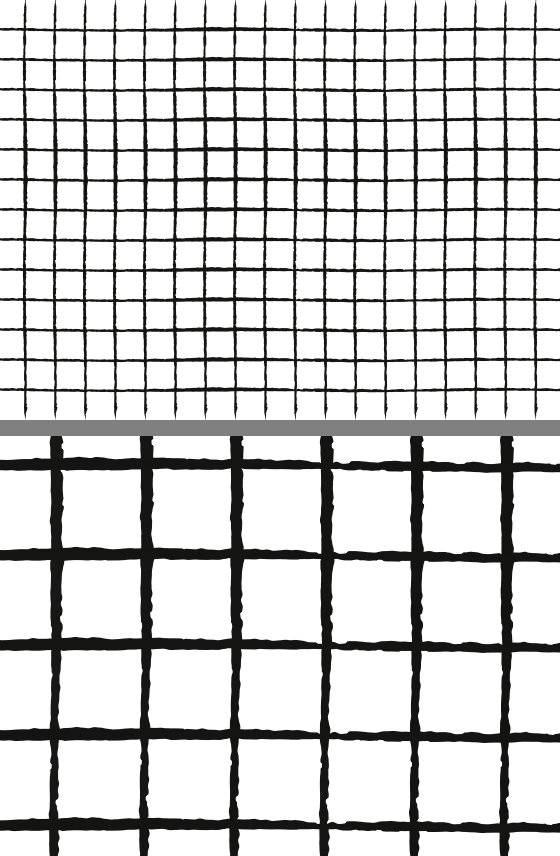
Top: the whole. Bottom: its middle third, enlarged.
This pattern is drawn by a WebGL 1 fragment shader. Its source:

```glsl
precision highp float;

// A hand-inked grid: 18 vertical and 13 horizontal brush strokes on white.
// Each direction repeats one stroke whose centre sways, whose width swells
// in places, and whose two edges are roughened separately by value noise.

uniform vec2 u_resolution;

// Lengths are in canvas heights.
const float PITCH = 0.07148;
const float FIRST_COLUMN = 0.0594;
const float FIRST_ROW = 0.0712;
const float LAST_COLUMN_INDEX = 17.0;
const float LAST_ROW_INDEX = 12.0;
const vec3 PAPER = vec3(1.0);
const vec3 INK = vec3(0.08, 0.08, 0.073);

float hash(float n) {
  n = fract(n * 0.1031);
  n *= n + 33.33;
  n *= n + n;
  return fract(n);
}

float noise(float x) {
  float cell = floor(x);
  float f = fract(x);
  return mix(hash(cell), hash(cell + 1.0), f * f * (3.0 - 2.0 * f));
}

// Smooth swelling of a stroke around one place along it.
float bump(float along, float centre, float spread) {
  float d = (along - centre) / spread;
  return exp(-d * d);
}

// Number of the nearest line in a row of evenly spaced lines.
float nearestLine(float x, float first, float lastIndex) {
  return clamp(floor((x - first) / PITCH + 0.5), 0.0, lastIndex);
}

// Ragged edge offset: broad ripples, fine bristle marks and rare nicks.
float raggedEdge(float along, float seed, float roughness) {
  float ripple = noise(along * 65.0 + seed) - 0.5;
  float bristle = noise(along * 210.0 + seed * 1.7) - 0.5;
  float nick = smoothstep(0.78, 0.95, noise(along * 110.0 + seed * 2.3));
  return roughness * (ripple + 0.7 * bristle - 0.8 * nick);
}

// Ink coverage of a stroke; across is the signed distance to its centre.
float stroke(float across, float along, float halfWidth, float seed,
             vec2 roughness, float pixel) {
  float lower = halfWidth + raggedEdge(along, seed, roughness.x);
  float upper = halfWidth + raggedEdge(along, seed + 57.0, roughness.y);
  float edge = min(across + lower, upper - across);
  return clamp(edge / pixel + 0.5, 0.0, 1.0);
}

float columnHalfWidth(float y) {
  float width = 0.0062 + 0.0036 * bump(y, 0.59, 0.13)
              + 0.0010 * bump(y, 0.24, 0.10);
  // Brush tips narrow to a point just inside the canvas.
  float tip = smoothstep(-0.004, 0.022, min(y - 0.001, 0.998 - y));
  return 0.5 * width * tip;
}

float rowHalfWidth(float x) {
  float width = 0.0059 + 0.0036 * bump(x, 0.52, 0.14)
              + 0.0016 * bump(x, 0.80, 0.09)
              + 0.0014 * bump(x, 1.13, 0.10);
  return 0.5 * width;
}

float columnSway(float y) {
  return 0.0013 * cos(12.1 * (y - 0.58));
}

float rowSway(float x) {
  return -0.0016 * cos(10.05 * (x - 0.26));
}

void main() {
  vec2 p = gl_FragCoord.xy / u_resolution.y;
  float pixel = 1.0 / u_resolution.y;

  // Small shifts along each line keep the copies from being exact.
  float column = nearestLine(p.x, FIRST_COLUMN, LAST_COLUMN_INDEX);
  float columnOffset = p.x - FIRST_COLUMN - column * PITCH - columnSway(p.y);
  float columnShift = 0.004 * (hash(column + 3.0) - 0.5);
  float columnInk = stroke(columnOffset, p.y + columnShift,
                           columnHalfWidth(p.y), 11.0,
                           vec2(0.0012, 0.0020), pixel);

  float row = nearestLine(p.y, FIRST_ROW, LAST_ROW_INDEX);
  float rowOffset = p.y - FIRST_ROW - row * PITCH - rowSway(p.x);
  float rowShift = 0.004 * (hash(row + 41.0) - 0.5);
  float rowInk = stroke(rowOffset, p.x + rowShift, rowHalfWidth(p.x), 83.0,
                        vec2(0.0009, 0.0018), pixel);

  // Some columns are inked a little darker than others.
  vec3 columnColour = INK + 0.03 * (hash(column + 19.0) - 0.5);
  vec3 colour = mix(PAPER, columnColour, columnInk);
  colour = mix(colour, INK, rowInk);
  gl_FragColor = vec4(colour, 1.0);
}
```
